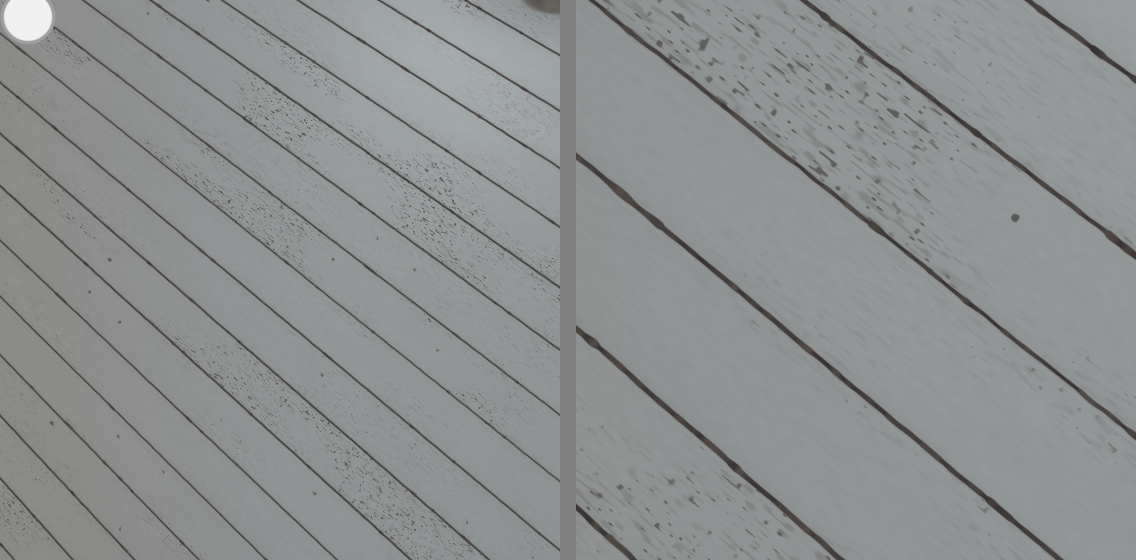
Left: the whole. Right: its middle third, enlarged.
This texture is drawn by a Shadertoy shader. Its source:

```glsl
// Worn grey painted floorboards running diagonally in perspective, with dark joints and chipped paint.

float hash(vec2 p) {
    vec3 q = fract(vec3(p.xyx) * 0.1031);
    q += dot(q, q.yzx + 33.33);
    return fract((q.x + q.y) * q.z);
}

float noise(vec2 p) {
    vec2 i = floor(p), f = fract(p);
    f = f * f * (3.0 - 2.0 * f);
    return mix(mix(hash(i), hash(i + vec2(1, 0)), f.x),
               mix(hash(i + vec2(0, 1)), hash(i + vec2(1, 1)), f.x), f.y);
}

float fbm(vec2 p) {
    float sum = 0.0, amp = 0.5;
    for (int i = 0; i < 4; i++) {
        sum += amp * noise(p);
        p = p * 2.03 + 17.0;
        amp *= 0.5;
    }
    return sum;
}

// Soft daylight: warm grey at the left, cool and bright at the upper right
vec3 paintColor(vec2 p) {
    vec3 paint = mix(vec3(0.548, 0.548, 0.54), vec3(0.565, 0.582, 0.585),
                     smoothstep(-0.1, 0.5, p.x - 0.15 * p.y));
    vec2 d = p - vec2(0.83, 0.08);
    paint += vec3(0.08, 0.083, 0.087) * exp(-11.0 * dot(d, d));
    return paint - 0.01 * smoothstep(0.75, 1.2, p.y + 0.2 * p.x);
}

void mainImage(out vec4 fragColor, in vec2 fragCoord) {
    vec2 p = fragCoord / iResolution.y;
    p.y = 1.0 - p.y; // measured downward from the top
    float px = 1.0 / iResolution.y;

    // Perspective: every joint passes through one distant vanishing point
    vec2 ray = p - vec2(-2.5, -1.943);
    float slope = ray.y / ray.x;
    float intercept = 2.5 * slope - 1.943;
    float depth = 0.0768 + 0.01454 * intercept;
    float across = (intercept + 0.4844) / depth;
    float along = length(ray);
    float board = floor(across);
    float side = across - board;

    // Width of one board here, in canvas units
    float boardWidth = depth * depth / 0.06976 * ray.x / (2.5 * sqrt(1.0 + slope * slope));

    // Paint with a slight tone per board and faint brush marks
    vec3 color = paintColor(p);
    color += 0.008 * (hash(vec2(board, 7.0)) - 0.5);
    color += 0.016 * (fbm(vec2(along * 9.0, across * 2.5)) - 0.47);
    color += 0.014 * (noise(vec2(along * 150.0, across * 34.0)) - 0.5);

    // Patches of wear, heavier on some boards and toward the joints
    float worn = mod(board, 3.0) < 0.5 || board == 4.0 ? 1.0 : 0.5;
    float patches = fbm(vec2(along * 6.0 + board * 13.7, across * 1.3));
    float edge = abs(side - 0.5) * 2.0;
    float wear = worn * smoothstep(0.36, 0.68, patches + 0.07 * edge);

    // Tiny chips stretched along the grain, and fainter scratches
    float chip = noise(vec2(along * 190.0, across * 38.0 + board * 5.0));
    float scratch = noise(vec2(along * 120.0 + 40.0, across * 48.0));
    float chipped = smoothstep(0.0, 0.2, chip - 0.98 + 0.24 * wear) * smoothstep(0.05, 0.4, wear);
    float scratched = smoothstep(0.55, 0.95, scratch) * wear;
    color = mix(color, vec3(0.42, 0.415, 0.41), 0.42 * scratched);
    color = mix(color, vec3(0.3, 0.285, 0.275), 0.7 * chipped);

    // Sparse dents, at most one in each cell of a board
    vec2 cell = vec2(floor(along * 9.0), board);
    float chance = hash(cell + 3.1);
    vec2 center = 0.2 + 0.6 * vec2(hash(cell + 11.0), hash(cell + 23.0));
    vec2 toDent = vec2((fract(along * 9.0) - center.x) / 9.0, (side - center.y) * boardWidth);
    toDent += 0.003 * (vec2(noise(p * 330.0), noise(p * 330.0 + 50.0)) - 0.5);
    float dentRadius = 0.001 + 0.0018 * hash(cell + 31.0);
    float dent = smoothstep(px, -px, length(toDent * vec2(0.75, 1.0)) - dentRadius);
    color = mix(color, vec3(0.3, 0.28, 0.27), 0.8 * dent * step(0.82, chance));

    // Dark, fairly even joints with a thin pale rim on one side
    float joint = floor(across + 0.5);
    float offset = (across - joint) * boardWidth;
    float ragged = noise(vec2(along * 190.0, joint * 9.0));
    offset += 0.0007 * (noise(vec2(along * 85.0, joint * 3.0 + 60.0)) - 0.5);
    float width = 0.0009 + 0.0005 * ragged + 0.0005 * hash(vec2(joint, 2.0));
    width += 0.0008 * smoothstep(0.8, 0.97, noise(vec2(along * 70.0, joint * 5.0)));
    color += 0.015 * smoothstep(0.002, 0.0, abs(offset - 0.0035));
    color *= 1.0 - 0.06 * exp(-abs(offset) / 0.004);
    float gap = smoothstep(px, -px, abs(offset) - width);
    color = mix(color, mix(vec3(0.2, 0.18, 0.175), vec3(0.31, 0.28, 0.265), ragged), 0.95 * gap);

    // Shaded object at the upper right corner
    float corner = length((p - vec2(1.0, -0.008)) / vec2(0.07, 0.034));
    color *= 1.0 - 0.16 * exp(-corner * corner * 0.25);
    color = mix(color, vec3(0.39, 0.38, 0.36) + 0.12 * (fbm(p * 60.0) - 0.5),
                smoothstep(1.1, 0.85, corner));

    // Pale disc with a grey ring at the upper left
    float disc = length(p - vec2(0.05, 0.03));
    color = mix(color, vec3(0.62), smoothstep(px, -px, disc - 0.049));
    color = mix(color, vec3(0.94), smoothstep(px, -px, disc - 0.043));

    fragColor = vec4(clamp(color, 0.0, 1.0), 1.0);
}
```
